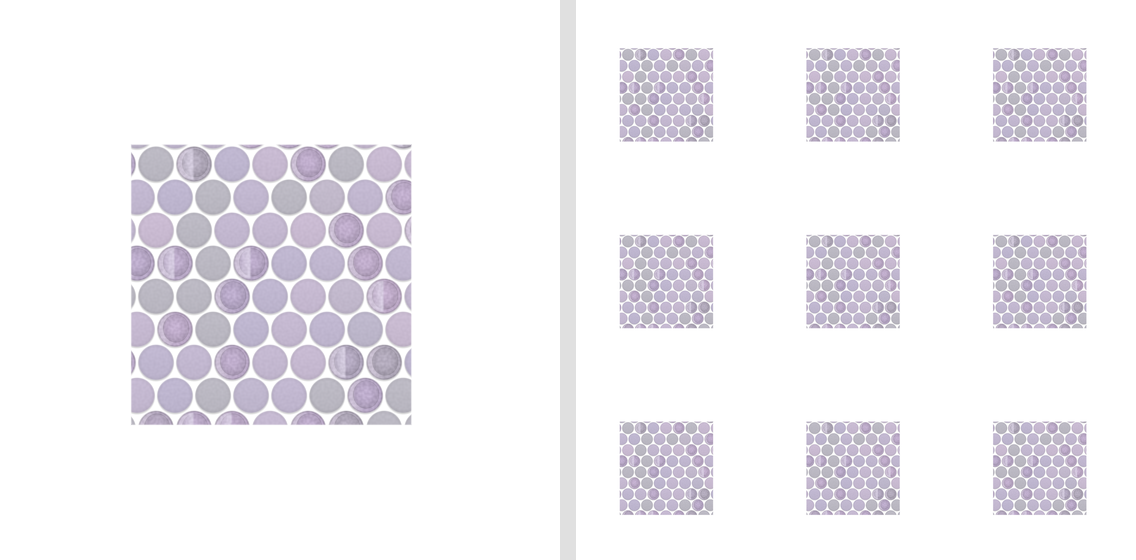
Left, the tile; right, the same tile 3 across and 3 down.
This pattern is drawn by a Shadertoy shader. Its source:

```glsl
// Draws a square panel of lilac penny-round tiles, matte and glass, on a white ground.

vec2 hash2(vec2 p) {
    vec3 q = fract(p.xyx * vec3(0.1031, 0.1030, 0.0973));
    q += dot(q, q.yzx + 33.33);
    return fract((q.xx + q.yz) * q.zy);
}

// Gradient noise that wraps after a whole number of cells
float cornerSlope(vec2 cell, vec2 offset, float period) {
    float angle = 6.2832 * hash2(mod(cell, period) + 5.0).x;
    return dot(vec2(cos(angle), sin(angle)), offset);
}

float gradientNoise(vec2 p, float period) {
    vec2 i = floor(p), f = fract(p), e = vec2(1, 0);
    vec2 w = f * f * f * (f * (f * 6.0 - 15.0) + 10.0);
    float low = mix(cornerSlope(i, f, period), cornerSlope(i + e.xy, f - e.xy, period), w.x);
    float high = mix(cornerSlope(i + e.yx, f - e.yx, period), cornerSlope(i + e.xx, f - e.xx, period), w.x);
    return mix(low, high, w.y);
}

// Pressed glass: raised lens, pale left crescent, sometimes a half-disc reflection
vec3 glassColor(vec3 base, vec2 p, float soft, float grain, float variant) {
    float r = length(p);
    float lensDist = length((p - vec2(0.06, 0.05)) * vec2(1.08, 1.0)) - 0.78;
    float lens = smoothstep(soft, -soft, lensDist);
    vec3 body = base * vec3(0.95, 0.92, 0.96);
    vec3 rimBand = mix(body, vec3(0.83, 0.79, 0.86), 0.7 * smoothstep(0.1, -0.7, p.x));
    vec3 dome = body * (1.03 - 0.10 * smoothstep(0.2, 0.8, r) + 0.05 * p.y);
    vec3 color = mix(rimBand, dome, lens);
    color *= 1.0 - 0.08 * smoothstep(0.07, 0.0, abs(lensDist));

    float split = step(variant, 0.45) * smoothstep(soft, -soft, p.x + 0.04);
    float glow = smoothstep(-1.0, -0.05, p.x) * smoothstep(0.95, 0.82, r);
    color = mix(color, vec3(0.87, 0.84, 0.91), 0.75 * split * glow);

    color *= 1.0 - 0.13 * smoothstep(0.88, 0.97, r);
    return color + 0.07 * grain;
}

vec3 tileColor(vec2 p, vec2 id, float soft, float grain) {
    vec2 kind = hash2(id + 41.0), tone = hash2(id + 83.0);
    vec3 base = mix(vec3(0.74, 0.71, 0.81), vec3(0.79, 0.73, 0.82), tone.x);
    base = mix(base, vec3(0.73, 0.72, 0.76), smoothstep(0.70, 0.85, tone.y));
    if (kind.x < 0.36) return glassColor(base, p, soft, grain, kind.y);
    float edge = smoothstep(0.78, 1.0, length(p));
    return base * (1.0 + 0.02 * p.y - 0.05 * edge) + 0.025 * grain;
}

void mainImage(out vec4 fragColor, in vec2 fragCoord) {
    vec2 uv = fragCoord / iResolution.xy;
    float px = 1.0 / iResolution.y;
    float radius = 0.0312;
    vec2 pitch = vec2(0.0679, 0.059);
    float grain = gradientNoise(uv * 190.0, 190.0);

    // Staggered rows: the nearest disc in each of three rows
    vec2 grid = uv - vec2(0.2786, 0.707);
    float shade = 1.0, cover = 0.0;
    vec3 tile = vec3(0);
    for (int j = -1; j <= 1; j++) {
        float row = round(grid.y / pitch.y) + float(j);
        float shift = 0.5 * mod(row, 2.0);
        float column = round(grid.x / pitch.x - shift);
        vec2 p = grid - vec2(column + shift, row) * pitch;
        float mask = smoothstep(px, -px, length(p) - radius);
        float shadowDist = length(p + vec2(0.0, 0.0018)) - radius;
        shade = min(shade, 1.0 - 0.15 * smoothstep(0.0025, -0.001, shadowDist));
        tile += mask * tileColor(p / radius, vec2(column, row) + 20.0, 1.5 * px / radius, grain);
        cover += mask;
    }
    vec3 color = vec3(shade) * (1.0 - cover) + tile;

    // Panel outline cuts the discs; the white margin joins at every canvas edge
    vec2 outside = abs(uv - vec2(0.4844, 0.4915)) - 0.25;
    float panel = smoothstep(px, -px, max(outside.x, outside.y));
    fragColor = vec4(mix(vec3(1), color, panel), 1.0);
}
```
